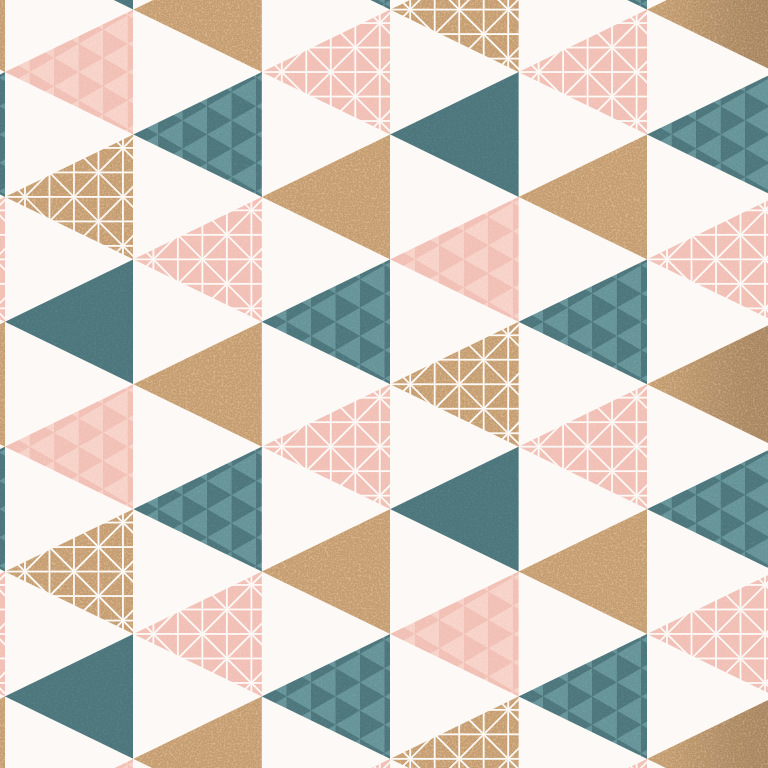
A WebGL 1 fragment shader for this pattern:

```glsl
precision highp float;
// Columns of left-pointing triangles on warm white, staggered by half a row.
// Pink, gold and teal cycle downwards; each triangle is plain, ruled with a
// starred grid, or faceted. Cellular noise adds print grain, strongest on gold.

uniform vec2 u_resolution;

const vec2 CELL = vec2(0.1672, 0.1626); // triangle width and height
const float STEP = 0.0319;              // spacing of the inner patterns

vec2 hash2(vec2 p) {
  vec3 q = fract(vec3(p.xyx) * vec3(0.1031, 0.1030, 0.0973));
  q += dot(q, q.yzx + 33.33);
  return fract((q.xx + q.yz) * q.zy);
}

// Distance to the nearest jittered feature point
float cellNoise(vec2 p) {
  vec2 cell = floor(p), f = fract(p);
  float nearest = 2.0;
  for (int j = -1; j <= 1; j++) {
    for (int i = -1; i <= 1; i++) {
      vec2 offset = vec2(float(i), float(j));
      nearest = min(nearest, length(offset + hash2(cell + offset) - f));
    }
  }
  return nearest;
}

// Distance to the nearest multiple of the period
float toMultiple(float x, float period) {
  return abs(fract(x / period + 0.5) - 0.5) * period;
}

float coverage(float inside, float px) {
  return clamp(0.5 + inside / px, 0.0, 1.0);
}

// Square grid with diagonals crossing at every other node
float starGrid(vec2 p, float px) {
  p.x -= 0.026;
  float square = min(toMultiple(p.x, STEP), toMultiple(p.y, STEP));
  float diagonal = min(toMultiple(p.x + p.y, 2.0 * STEP),
                       toMultiple(p.x - p.y, 2.0 * STEP)) * 0.7071;
  return coverage(0.0012 - min(square, diagonal), px);
}

// Light equilateral facets, apex to the left, between dark ones
float facets(vec2 p, float px) {
  float side = STEP / 0.866;
  float x = (p.x - 0.0322) / STEP;
  float along = fract(x);
  float across = toMultiple(p.y / side + 0.5 * mod(floor(x), 2.0), 1.0);
  float slant = (0.5 * along - across) * side * 0.866;
  return coverage(min(slant, (1.0 - along) * STEP), px);
}

void main() {
  float px = 1.0 / min(u_resolution.x, u_resolution.y);
  vec2 uv = gl_FragCoord.xy * px;

  // Column, row and position measured from the triangle's apex
  float x = (uv.x - 0.0065) / CELL.x;
  float column = floor(x);
  float odd = mod(column, 2.0);
  float y = (0.9062 - uv.y) / CELL.y + 0.5 * odd;
  float row = floor(y + 0.5);
  vec2 p = vec2(x - column, y - row) * CELL;

  // Hue: 0 pink, 1 gold, 2 teal. Style: 0 grid, 1 plain, 2 facets
  float hue = mod(row + odd, 3.0);
  float shift = mod(column, 3.0) < 0.5 ? 2.0 : 0.0;
  float style = mod(hue + shift, 3.0);

  vec3 paper = vec3(0.992, 0.975, 0.964);
  vec3 ink = vec3(0.95, 0.76, 0.72);
  vec3 light = vec3(0.97, 0.83, 0.79);
  float roughness = 0.03;
  if (hue > 1.5) {
    ink = vec3(0.31, 0.475, 0.495);
    light = vec3(0.41, 0.59, 0.61);
    roughness = 0.045;
  } else if (hue > 0.5) {
    // Metallic gold dulls towards the right
    ink = vec3(0.80, 0.65, 0.48) * (1.0 - 0.14 * smoothstep(0.83, 1.0, uv.x));
    roughness = 0.12;
  }

  ink += roughness * (cellNoise(uv * 380.0) - 0.5);
  light += roughness * (cellNoise(uv * 380.0 + 71.0) - 0.5);
  if (style < 0.5) ink = mix(ink, paper, starGrid(p, px));
  else if (style > 1.5) ink = mix(ink, light, facets(p, px));

  // Triangle: slanted sides and upright base
  float slope = 0.5 * CELL.y / CELL.x;
  float slant = (slope * p.x - abs(p.y)) / sqrt(1.0 + slope * slope);
  float triangle = coverage(min(slant, CELL.x - p.x), px);

  gl_FragColor = vec4(mix(paper, ink, triangle), 1.0);
}
```
